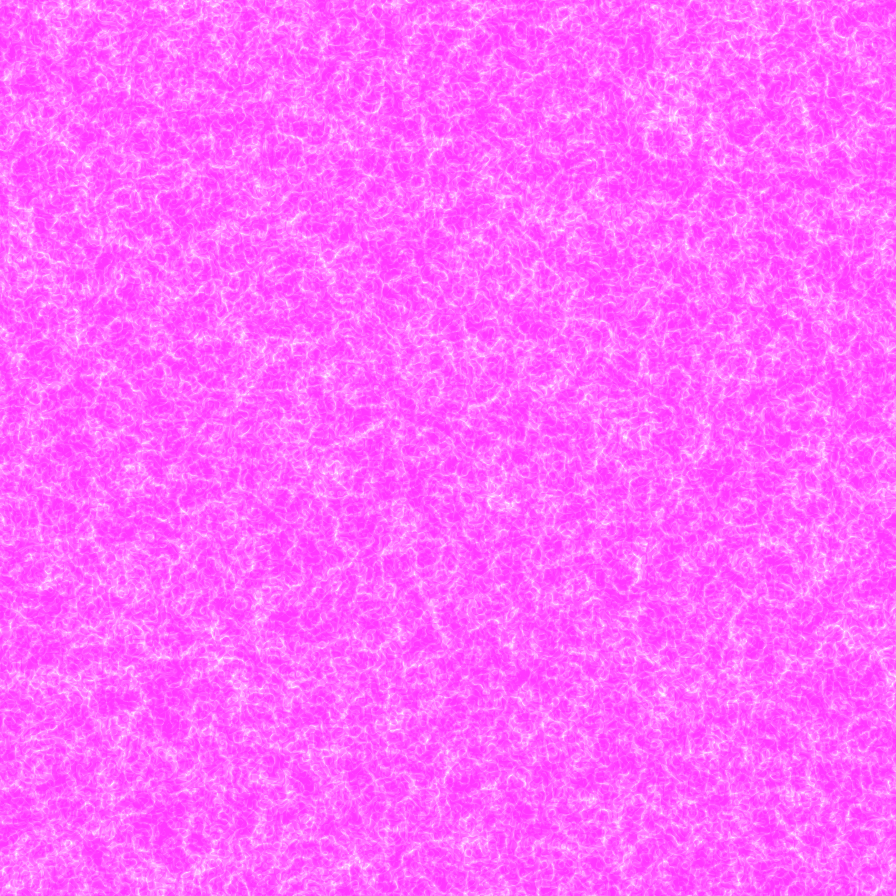
Give the GLSL for this texture, as a WebGL 2 fragment shader.

```glsl
#version 300 es
precision highp float;
// Magenta fibrous plasma: octaves of ridged gradient noise build pale, cusped
// filaments over a saturated ground, and fine dark creases cut through them.
// The summed tone is normalised and mapped to the green channel.

uniform vec2 u_resolution;
out vec4 fragColor;

const int OCTAVES = 5;
const float BASE_CELLS = 9.0;
const float CREASE_CELLS = 125.0;
const float CREASE_DEPTH = 0.6;
const float TONE_MEAN = 1.325;
const float TONE_SPREAD = 0.465;

float hash(vec2 p) {
    return fract(sin(dot(p, vec2(127.1, 311.7))) * 43758.5);
}

vec2 gradientAt(vec2 cell) {
    float angle = 6.28319 * hash(cell);
    return vec2(cos(angle), sin(angle));
}

// Gradient noise, roughly -0.7 to 0.7
float gradientNoise(vec2 p) {
    vec2 cell = floor(p);
    vec2 f = p - cell;
    vec2 w = f * f * f * (f * (f * 6.0 - 15.0) + 10.0);
    vec2 e = vec2(1.0, 0.0);
    float a = dot(gradientAt(cell), f);
    float b = dot(gradientAt(cell + e.xy), f - e.xy);
    float c = dot(gradientAt(cell + e.yx), f - e.yx);
    float d = dot(gradientAt(cell + e.xx), f - e.xx);
    return mix(mix(a, b, w.x), mix(c, d, w.x), w.y);
}

// Bright line along the zero crossings of the noise
float ridge(vec2 p, float sharpness) {
    return exp(-sharpness * abs(gradientNoise(p)));
}

mat2 rotation(float angle) {
    float c = cos(angle), s = sin(angle);
    return mat2(c, s, -s, c);
}

// Pale filaments, strongest in the middle octaves
float filaments(vec2 uv) {
    float sum = 0.0;
    float cells = BASE_CELLS;
    for (int i = 0; i < OCTAVES; i++) {
        float level = float(i);
        float offCentre = level - 2.7;
        float weight = exp(-0.2 * offCentre * offCentre);
        vec2 p = rotation(0.5 + 1.1 * level) * uv * cells + 17.3 * level;
        sum += weight * ridge(p, 6.0);
        cells *= 2.0;
    }
    return sum;
}

// Thin dark lines and specks
float creases(vec2 uv) {
    return ridge(rotation(0.8) * uv * CREASE_CELLS + 91.7, 9.0);
}

vec3 magenta(float tone) {
    float green = 0.40 + 0.115 * tone + 0.012 * tone * tone;
    return vec3(1.0, clamp(green, 0.22, 0.95), 1.0);
}

void main() {
    vec2 uv = gl_FragCoord.xy / u_resolution.y;
    float light = filaments(uv) - CREASE_DEPTH * creases(uv);
    float tone = (light - TONE_MEAN) / TONE_SPREAD;
    fragColor = vec4(magenta(tone), 1.0);
}
```
